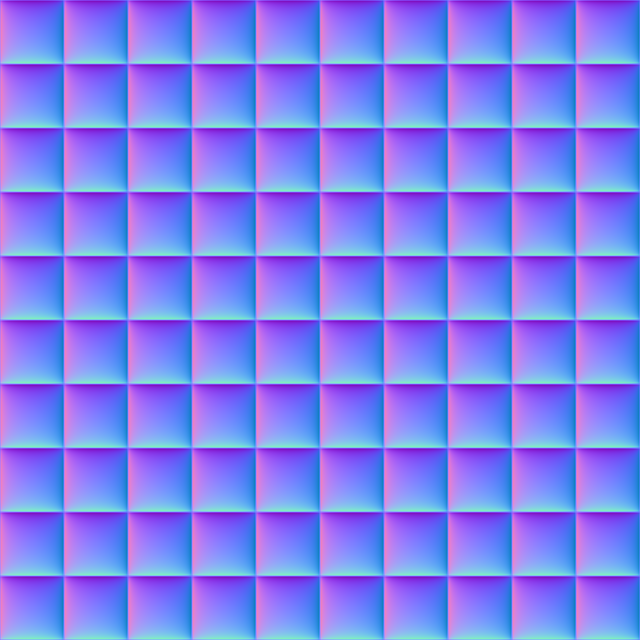
Write a WebGL 1 fragment shader that draws this texture map.

```glsl
precision highp float;

uniform vec2 u_resolution;

const float TILES = 10.0;
const float BOWL_DEPTH = 0.24;
const float SEAM_HALF_WIDTH = 1.0 / 512.0;

// Semi-elliptical arch: 0 at both tile edges, 1 in the middle
float arch(float t) {
  return sqrt(max(4.0 * t * (1.0 - t), 0.0));
}

// Depth of the dished tile at a point in tile units
float bowlDepth(vec2 p, float depth) {
  vec2 cell = fract(p);
  return depth * arch(cell.x) * arch(cell.y);
}

// Central differences; the step also rounds off the seams
vec2 depthSlope(vec2 p, float depth, float stepSize) {
  vec2 e = vec2(stepSize, 0.0);
  float dx = bowlDepth(p + e.xy, depth) - bowlDepth(p - e.xy, depth);
  float dy = bowlDepth(p + e.yx, depth) - bowlDepth(p - e.yx, depth);
  return vec2(dx, dy) / (2.0 * stepSize);
}

vec3 encodeNormal(vec3 n) {
  return 0.5 + 0.5 * n;
}

void main() {
  vec2 uv = gl_FragCoord.xy / u_resolution;
  vec2 slope = depthSlope(uv * TILES, BOWL_DEPTH, SEAM_HALF_WIDTH * TILES);

  // Tiles sink toward the middle, so normals lean along the depth slope
  vec3 normal = normalize(vec3(slope, 1.0));
  gl_FragColor = vec4(encodeNormal(normal), 1.0);
}
```
